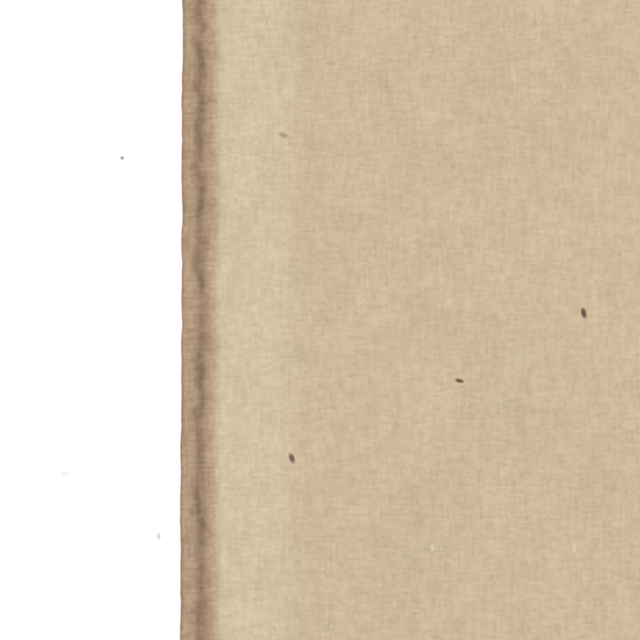
Write a three.js fragment shader that draws this texture.

```glsl
varying vec2 vUv;

const vec3 BACKDROP = vec3(1.0);
const vec3 PAPER = vec3(0.820, 0.727, 0.612);
const vec3 PAPER_OLIVE = vec3(0.797, 0.727, 0.604);
const vec3 PALE_BAND = vec3(0.822, 0.764, 0.647);
const vec3 BORDER = vec3(0.715, 0.605, 0.500);
const vec3 CREASE = vec3(0.475, 0.400, 0.335);
const vec3 SPECK = vec3(0.330, 0.275, 0.230);
const vec3 FLECK_LIGHT = vec3(0.900, 0.840, 0.750);

const float EDGE_BOTTOM = 0.2815;
const float EDGE_TOP = 0.2855;
const float EDGE_SOFT = 0.0016;
const float CREASE_X = 0.313;
const float CREASE_WIDTH = 0.0085;
const float BAND_START = 0.325;
const float BAND_FULL = 0.350;
const float BAND_FADE = 0.425;
const float BAND_END = 0.480;
const float GRAIN = 0.050;
const float WEAVE = 0.034;
const float MOTTLE = 0.030;
const float FIBRE_CELLS = 38.0;

float hash(vec2 p) {
  return fract(sin(dot(p, vec2(12.9898, 78.233))) * 43758.5453);
}

float noise(vec2 p) {
  vec2 i = floor(p);
  vec2 f = fract(p);
  f = f * f * (3.0 - 2.0 * f);
  return mix(mix(hash(i), hash(i + vec2(1.0, 0.0)), f.x),
             mix(hash(i + vec2(0.0, 1.0)), hash(i + vec2(1.0)), f.x), f.y);
}

float fbm(vec2 p) {
  float sum = 0.0;
  float amp = 0.5;
  for (int i = 0; i < 4; i++) {
    sum += amp * noise(p);
    p = p * 2.03 + 17.1;
    amp *= 0.5;
  }
  return sum / 0.9375;
}

// Soft oval spot, tilted by angle
float spot(vec2 p, vec2 centre, vec2 radius, float angle) {
  vec2 d = p - centre;
  float c = cos(angle);
  float s = sin(angle);
  d = vec2(c * d.x + s * d.y, c * d.y - s * d.x) / radius;
  return 1.0 - smoothstep(0.35, 1.3, length(d));
}

// Short curved fibres, one per cell at most
float fibres(vec2 p) {
  float sum = 0.0;
  vec2 base = floor(p);
  for (int j = -1; j <= 1; j++) {
    for (int i = -1; i <= 1; i++) {
      vec2 cell = base + vec2(float(i), float(j));
      vec2 centre = cell + vec2(hash(cell + 3.1), hash(cell + 8.7));
      float angle = 3.14159 * hash(cell + 5.3);
      float strength = smoothstep(0.55, 1.0, hash(cell + 1.9));
      sum += strength * spot(p, centre, vec2(0.24, 0.06), angle);
    }
  }
  return min(sum, 1.0);
}

// Paper grain, woven threads and broad mottling around zero
float paperTone(vec2 p) {
  float grain = noise(p * 190.0) * 0.6 + noise(p * 340.0 + 9.0) * 0.4 - 0.5;
  float weave = noise(p * vec2(60.0, 260.0)) + noise(p * vec2(230.0, 50.0) + 31.0) - 1.0;
  float mottle = fbm(p * 26.0 + 4.0) - 0.5;
  return GRAIN * grain + WEAVE * weave + MOTTLE * mottle;
}

void main() {
  vec2 p = vUv;

  // Sheet with a pale band beside the fold
  vec3 sheet = mix(PAPER, PAPER_OLIVE, smoothstep(0.35, 0.70, fbm(p * 5.0 + 2.0)));
  float wander = 0.018 * (fbm(p * vec2(8.0, 14.0)) - 0.5);
  sheet = mix(PALE_BAND, sheet, smoothstep(BAND_FADE, BAND_END, p.x + wander));

  // Brown border fading into the band
  float shade = smoothstep(BAND_START, BAND_FULL, p.x + 0.6 * wander);
  sheet = mix(BORDER, sheet, shade);

  // Uneven dark crease
  float creaseX = CREASE_X + 0.006 * (noise(vec2(3.0, p.y * 45.0)) - 0.5);
  float fromCrease = (p.x - creaseX) / CREASE_WIDTH;
  float ink = 0.28 + 0.60 * fbm(vec2(p.x * 70.0, p.y * 32.0));
  sheet = mix(sheet, CREASE, ink * exp(-fromCrease * fromCrease));

  // Surface texture
  float roughness = mix(1.5, 1.0, shade);
  sheet += roughness * paperTone(p);
  sheet *= 1.0 - 0.055 * fibres(p * FIBRE_CELLS);

  // Flaws in the sheet
  float dark = 0.85 * spot(p, vec2(0.912, 0.511), vec2(0.0045, 0.0090), 0.25);
  dark += 0.80 * spot(p, vec2(0.718, 0.405), vec2(0.0075, 0.0035), -0.25);
  dark += 0.75 * spot(p, vec2(0.456, 0.284), vec2(0.0045, 0.0085), 0.35);
  dark += 0.30 * spot(p, vec2(0.443, 0.789), vec2(0.0080, 0.0045), -0.30);
  sheet = mix(sheet, SPECK, min(dark, 1.0));
  float light = spot(p, vec2(0.676, 0.144), vec2(0.0035, 0.0065), 0.0);
  light += spot(p, vec2(0.898, 0.142), vec2(0.0035, 0.0065), 0.0);
  sheet = mix(sheet, FLECK_LIGHT, 0.6 * light);

  // Ragged left edge with a thin dark rim
  float edge = mix(EDGE_BOTTOM, EDGE_TOP, p.y) + 0.004 * (fbm(vec2(7.0, p.y * 24.0)) - 0.5);
  float inside = p.x - edge;
  sheet *= 1.0 - 0.14 * (1.0 - smoothstep(0.0, 0.006, inside));

  // Dust on the backdrop
  float dust = 0.45 * spot(p, vec2(0.191, 0.753), vec2(0.0035, 0.0030), 0.0);
  dust += 0.22 * spot(p, vec2(0.248, 0.162), vec2(0.0030, 0.0050), 0.2);
  dust += 0.08 * spot(p, vec2(0.102, 0.260), vec2(0.0070, 0.0030), 0.0);
  vec3 backdrop = mix(BACKDROP, SPECK, dust);

  gl_FragColor = vec4(mix(backdrop, sheet, smoothstep(-EDGE_SOFT, EDGE_SOFT, inside)), 1.0);
}
```
